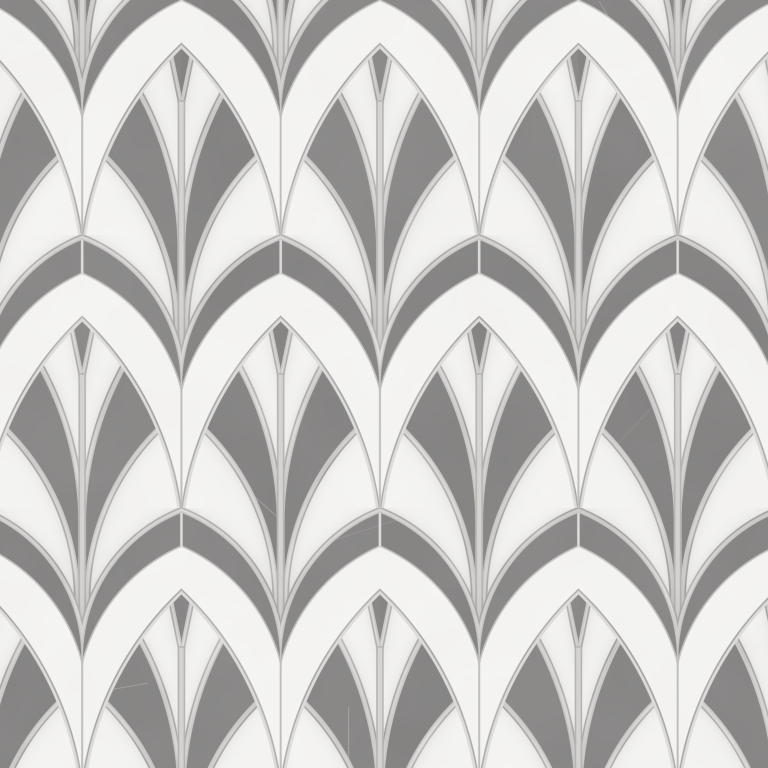
Write a Shadertoy shader that draws this pattern.

```glsl
const float UNITS = 7.738;               // half-scale widths per canvas height
const vec2  ORIGIN = vec2(0.107, 0.306); // apex of row zero, from the upper left
const float ROW_PITCH = 2.75;            // height between staggered rows
const vec3  WHITE = vec3(0.955, 0.953, 0.945);
const vec3  GREY  = vec3(0.535, 0.53, 0.528);
const vec3  RIB   = vec3(0.87, 0.862, 0.855);
const vec3  LINE  = vec3(0.67, 0.665, 0.655);
const float RIB_WIDTH = 0.045;
const float LINE_HALF = 0.008;
const float STEM_HALF = 0.03;
const float VEIN_CELL = 1.3;
const float VEIN_CHANCE = 0.4;

float pixel;

float hash(vec2 p) {
    p = fract(p * vec2(0.1831, 0.2973) + 0.137);
    p += dot(p, p.yx + 23.45);
    return fract(p.x * p.y * 17.31);
}

float fill(float d) { return smoothstep(0.8 * pixel, -0.8 * pixel, d); }
float stroke(float d, float halfWidth) { return fill(abs(d) - halfWidth); }

// Pointed arch: mirrored arcs, running straight down below their centre
float arch(vec2 p, vec2 centre, float radius) {
    return length(vec2(abs(p.x), min(p.y, centre.y)) - centre) - radius;
}

// Curve that leaves the stem at height foot; positive on the stem side
float frond(vec2 p, float radius, float foot) {
    vec2 centre = vec2(STEM_HALF + radius, foot);
    return length(vec2(abs(p.x), min(p.y, foot)) - centre) - radius;
}

// Uneven lightness of the stone
float mottle(vec2 p) {
    float sum = 0.0, gain = 0.5;
    for (int i = 0; i < 4; i++) {
        sum += gain * sin(p.x + 1.7 * sin(p.y * 0.8)) * sin(p.y + 1.3 * sin(p.x * 0.7));
        p = mat2(1.4, 1.2, -1.2, 1.4) * p + 2.3;
        gain *= 0.55;
    }
    return sum;
}

// Sparse hairline scratches, one candidate per grid cell
float veins(vec2 p) {
    float sum = 0.0;
    vec2 cell = floor(p / VEIN_CELL);
    for (int j = -1; j <= 1; j++)
    for (int i = -1; i <= 1; i++) {
        vec2 id = cell + vec2(i, j);
        float angle = 6.283 * hash(id + 7.1);
        vec2 r = p - (id + vec2(hash(id + 3.3), hash(id + 9.7))) * VEIN_CELL;
        vec2 dir = vec2(cos(angle), sin(angle));
        float along = clamp(dot(r, dir), -0.4, 0.4);
        float d = length(r - dir * along);
        float present = step(hash(id), VEIN_CHANCE);
        sum += present * stroke(d, 0.004) * (0.3 + 0.7 * hash(id + 5.0));
    }
    return min(sum, 1.0);
}

// Raised pale strip on the positive side of an edge, with fine outlines
vec3 rib(vec3 col, float d, float width, float wear) {
    col *= 1.0 - 0.06 * exp(-abs(d - width) / 0.05) * step(0.0, d);
    col = mix(col, RIB * (0.96 + 0.07 * wear), stroke(d - 0.5 * width, 0.5 * width));
    col = mix(col, LINE + 0.12, stroke(d, LINE_HALF));
    return mix(col, LINE + 0.07 * wear, stroke(d - width, LINE_HALF));
}

// Stem, small kite and a pair of dark blades
vec3 fan(vec2 p, vec3 white, vec3 grey, float wear) {
    float ax = abs(p.x);
    float upper = frond(p, 3.32, 2.92);
    float lower = frond(p, 2.44, 3.68);
    float side = ax - 0.205 * (1.38 - p.y);
    float roof = 0.7 * (0.86 + 1.1 * ax - p.y);
    vec3 col = mix(white, grey, fill(max(upper, -lower)));
    col = rib(col, upper, RIB_WIDTH, wear);
    col = rib(col, -lower, RIB_WIDTH, -wear);
    col = mix(col, grey, fill(max(side, roof)));
    col = rib(col, side, 0.035, wear);
    float stem = max(ax - STEM_HALF, 1.4 - p.y);
    col = mix(col, RIB * 0.96, fill(stem));
    return mix(col, LINE + 0.04, stroke(stem, LINE_HALF));
}

void mainImage(out vec4 fragColor, in vec2 fragCoord) {
    vec2 uv = fragCoord / iResolution.y;
    vec2 q = (vec2(uv.x, 1.0 - uv.y) - ORIGIN) * UNITS;
    pixel = UNITS / iResolution.y;

    // Front scale, and the one it overlaps from the row above
    float row = floor(q.y / ROW_PITCH);
    vec2 front = vec2(mod(q.x + row + 1.0, 2.0) - 1.0, q.y - row * ROW_PITCH);
    vec2 back = vec2(mod(q.x + row, 2.0) - 1.0, front.y + ROW_PITCH);
    float outer = arch(front, vec2(-0.58, 1.51), 1.58);
    float middle = arch(front, vec2(-0.71, 2.0), 1.765);
    float inner = arch(front, vec2(-2.22, 3.19), 3.245);
    bool behind = outer > 0.0;
    vec2 p = behind ? back : front;

    // Stone tones, varied by piece
    float wear = mottle(q * 2.3);
    vec2 id = vec2(floor((q.x + row + (behind ? 0.0 : 1.0)) / 2.0), behind ? row - 1.0 : row);
    float tone = hash(id + vec2(step(0.0, p.x) * 13.0, 40.0)) - 0.5;
    vec3 white = WHITE + 0.006 * wear;
    vec3 grey = GREY + 0.025 * tone + 0.012 * wear + 0.13 * veins(q);

    // Fan, then the pale and dark bands around it
    vec3 col = fan(p, white, grey, wear);
    col = mix(col, white, fill(max(-inner, middle)));
    col = mix(col, grey, fill(max(-middle, outer)));

    // Joints between the pieces
    float inside = fill(outer);
    float ax = abs(front.x);
    col = mix(col, LINE + 0.1, inside * stroke(middle, LINE_HALF));
    col = mix(col, RIB, inside * stroke(inner + 0.02, 0.016));
    col = mix(col, LINE + 0.05 * wear, inside * stroke(inner, LINE_HALF));
    col = mix(col, RIB, fill(max(max(ax - 0.013, middle - 1.0), max(outer, -middle))));
    col = mix(col, LINE + 0.08, stroke(ax - 1.0, 0.01) * step(1.5, front.y));
    if (front.y < 1.5) col = rib(col, outer, 0.04, wear);

    fragColor = vec4(col, 1.0);
}
```
